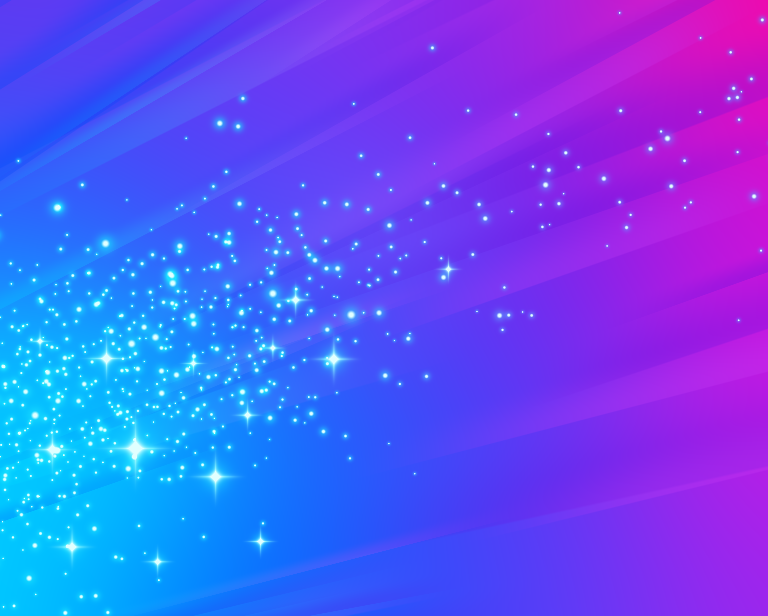
This background is drawn by a WebGL 1 fragment shader. Its source:

```glsl
precision highp float;
// Blue to magenta backdrop with fanned light shards, drifting dots and four-point sparkles.
uniform vec2 u_resolution;

float hash(vec2 p) {
  vec3 q = fract(vec3(p.xyx) * vec3(0.1031, 0.1030, 0.0973));
  q += dot(q, q.yzx + 33.33);
  return fract((q.x + q.y) * q.z);
}

// Smooth weights of four evenly spaced stops on 0..1
vec4 stops(float t) {
  vec4 d = t * 3.0 - vec4(0.0, 1.0, 2.0, 3.0);
  vec4 w = exp(-1.8 * d * d);
  return w / dot(w, vec4(1.0));
}

vec3 blend(vec4 w, vec3 a, vec3 b, vec3 c, vec3 d) {
  return a * w.x + b * w.y + c * w.z + d * w.w;
}

vec3 backdrop(vec2 uv) {
  vec4 w = stops(uv.x);
  vec3 bottom = blend(w, vec3(0.0, 0.83, 1.0), vec3(0.0, 0.39, 1.0), vec3(0.29, 0.26, 0.98), vec3(0.63, 0.14, 0.93));
  vec3 low = blend(w, vec3(0.0, 0.82, 1.0), vec3(0.05, 0.45, 1.0), vec3(0.32, 0.22, 0.97), vec3(0.82, 0.09, 0.88));
  vec3 high = blend(w, vec3(0.14, 0.38, 1.0), vec3(0.30, 0.25, 0.98), vec3(0.42, 0.13, 0.93), vec3(0.84, 0.06, 0.84));
  vec3 top = blend(w, vec3(0.38, 0.21, 0.94), vec3(0.46, 0.21, 0.95), vec3(0.64, 0.16, 0.92), vec3(1.0, 0.02, 0.62));
  return blend(stops(uv.y), bottom, low, high, top);
}

// Shards fan out from a far pivot; each has one crisp edge and one soft edge
vec3 addShards(vec3 col, vec2 p) {
  vec3 light = mix(vec3(0.0, 0.85, 1.0), vec3(0.80, 0.25, 0.97), smoothstep(0.0, 0.75, p.x));
  vec3 dark = mix(vec3(0.0, 0.27, 0.98), vec3(0.40, 0.06, 0.87), smoothstep(0.1, 0.9, p.x));
  for (int i = 0; i < 46; i++) {
    float k = float(i);
    vec2 pivot = vec2(-1.9 + 0.9 * (hash(vec2(k, 1.0)) - 0.5), -0.45);
    vec2 d = p - pivot;
    float centre = 0.15 + 0.56 * hash(vec2(k, 2.0));
    float width = mix(0.012, 0.06, hash(vec2(k, 3.0)));
    float across = (d.y / d.x - centre) / width;
    float body = smoothstep(0.0, 0.03, across) * (1.0 - smoothstep(0.1, 1.0, across));
    float along = (p.x - 1.3 * hash(vec2(k, 4.0))) / mix(0.3, 0.7, hash(vec2(k, 5.0)));
    body *= 1.0 - smoothstep(0.2, 1.0, abs(along));
    bool bright = hash(vec2(k, 6.0)) > 0.45;
    col = mix(col, bright ? light : dark, body * (bright ? 0.25 : 0.30));
  }
  return col;
}

// Chance of a dot: a cone rising to the right, densest at the left
float density(vec2 q) {
  float d = (q.y - 0.30 - 0.40 * q.x) / mix(0.25, 0.14, q.x / 1.25);
  return exp(-1.3 * d * d) * mix(0.95, 0.10, smoothstep(0.05, 0.8, q.x));
}

// Jittered dots; x is the core, y the halo
vec2 dots(vec2 p, float cell, float size, float seed) {
  vec2 sum = vec2(0.0);
  for (int j = -1; j <= 1; j++) {
    for (int i = -1; i <= 1; i++) {
      vec2 id = floor(p / cell) + vec2(float(i), float(j));
      vec2 key = id + 17.0 + seed;
      vec2 q = (id + vec2(hash(key), hash(key + 41.3))) * cell;
      float shown = step(hash(key + 73.7), density(q));
      float pick = hash(key + 97.1);
      float r = size * mix(0.4, 1.0, pick * pick);
      float d = length(p - q) / r;
      sum += shown * vec2(1.0 - smoothstep(0.25, 0.95, d), 0.7 * exp(-0.4 * d * d));
    }
  }
  return sum;
}

// Four-point star: two tapering rays, a bright core and a halo
vec2 sparkle(vec2 p, float x, float y, float size) {
  vec2 d = abs(p - vec2(x, y)) / size;
  vec2 taper = max(1.0 - d, 0.0);
  vec2 rays = taper * taper * exp(-d.yx * 22.0);
  float r2 = dot(d, d);
  return vec2(rays.x + rays.y + exp(-r2 * 50.0), 0.6 * exp(-r2 * 7.0) + rays.x + rays.y);
}

void main() {
  vec2 uv = gl_FragCoord.xy / u_resolution;
  vec2 p = gl_FragCoord.xy / u_resolution.y;
  vec3 col = addShards(backdrop(uv), p);

  // Pale haze in the middle and cyan haze behind the dense dots
  vec2 haze = (p - vec2(0.60, 0.64)) * vec2(4.5, 6.0);
  col = mix(col, vec3(0.50, 0.38, 1.0), 0.35 * exp(-dot(haze, haze)));
  vec2 pool = (p - vec2(0.14, 0.29)) * vec2(4.2, 4.5);
  col = mix(col, vec3(0.0, 0.85, 1.0), 0.45 * exp(-dot(pool, pool)));

  // Dots in three sizes
  vec2 glow = dots(p, 0.030, 0.0068, 0.0);
  glow += dots(p, 0.021, 0.0045, 200.0);
  glow += dots(p, 0.055, 0.0090, 400.0);

  // Sparkles, from the largest to the smallest
  glow += sparkle(p, 0.220, 0.272, 0.078) + sparkle(p, 0.350, 0.226, 0.055);
  glow += sparkle(p, 0.542, 0.417, 0.050) + sparkle(p, 0.173, 0.418, 0.050);
  glow += sparkle(p, 0.085, 0.270, 0.050) + sparkle(p, 0.117, 0.112, 0.045);
  glow += sparkle(p, 0.480, 0.513, 0.036) + sparkle(p, 0.402, 0.326, 0.032);
  glow += sparkle(p, 0.256, 0.088, 0.032) + sparkle(p, 0.423, 0.121, 0.032);
  glow += sparkle(p, 0.443, 0.435, 0.027) + sparkle(p, 0.314, 0.410, 0.027);
  glow += sparkle(p, 0.728, 0.563, 0.027) + sparkle(p, 0.065, 0.446, 0.027);

  vec3 halo = mix(vec3(0.10, 0.88, 1.0), vec3(0.45, 0.50, 1.0), smoothstep(0.4, 1.0, p.x));
  col = mix(col, halo, min(glow.y, 1.0));
  col = mix(col, vec3(0.88, 1.0, 1.0), min(glow.x, 1.0));
  gl_FragColor = vec4(col, 1.0);
}
```
